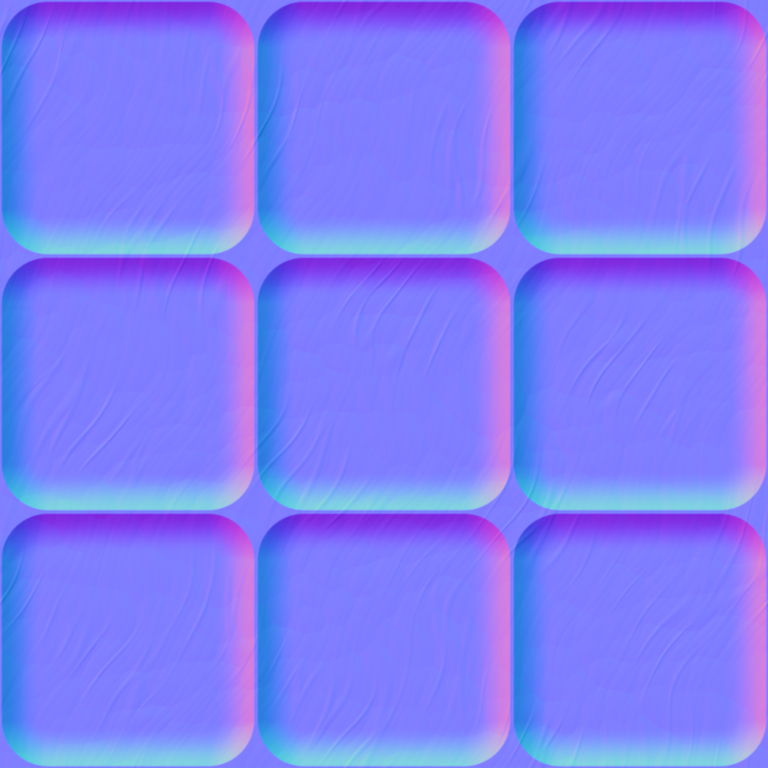
A three.js fragment shader for this texture map:

```glsl
// Tangent-space normal map of a grid of pillow-edged rounded square tiles.
// A rounded-box distance gives the bevel slope; wrapping cellular noise, sheared
// into slanted streaks, adds faint creases and dents that differ on each tile.

varying vec2 vUv;

const float TILES = 3.0;           // repeats across and up
const float HALF_SIZE = 0.493;     // half tile width, in cells
const float RADIUS = 0.18;         // outer corner radius, in cells
const float BEVEL = 0.155;         // bevel width, in cells (below RADIUS)
const float EDGE_SOFT = 0.005;     // half width of the smoothed rim, in cells
const float BEVEL_SLOPE = 0.66;    // sideways normal at the rim
const vec2 FLAT_TILT = vec2(0.0, -0.012);

const vec2 CREASE_CELLS = vec2(13.0, 10.0);  // across and along the streaks
const vec2 DENT_CELLS = vec2(26.0, 22.0);
const vec2 GRAIN_CELLS = vec2(38.0, 30.0);
const float CREASE_DEPTH = 0.00034;
const float DENT_DEPTH = 0.0007;
const float GRAIN_DEPTH = 0.00022;
const float SAMPLE_STEP = 0.0016;  // finite difference, in canvas units
const float TAU = 6.2831853;

vec2 hash2(vec2 p) {
  vec2 k = vec2(dot(p, vec2(127.1, 311.7)), dot(p, vec2(269.5, 183.3)));
  return fract(sin(k) * 43758.547);
}

// Nearest and second nearest point distance; wraps after one unit of p.
vec2 cellular(vec2 p, vec2 cells, float seed) {
  p *= cells;
  vec2 base = floor(p);
  vec2 nearest = vec2(8.0);
  for (int j = -1; j <= 1; j++) {
    for (int i = -1; i <= 1; i++) {
      vec2 cell = base + vec2(float(i), float(j));
      vec2 point = cell + 0.15 + 0.7 * hash2(mod(cell, cells) + seed);
      float d = length(point - p);
      nearest.y = min(nearest.y, max(nearest.x, d));
      nearest.x = min(nearest.x, d);
    }
  }
  return nearest;
}

// Layered sines with whole frequencies, used to bend the streaks.
vec2 warp(vec2 p) {
  vec2 slow = sin(TAU * vec2(3.0 * p.y + p.x, 2.0 * p.x - 3.0 * p.y + 0.3));
  vec2 fast = sin(TAU * vec2(7.0 * p.y - 4.0 * p.x, 8.0 * p.x + 5.0 * p.y));
  return p + 0.014 * slow + 0.004 * fast;
}

// Patches where the creases show, from 0 to 1.
float creaseMask(vec2 p) {
  float s = sin(TAU * (2.0 * p.x + p.y + 0.15)) * sin(TAU * (p.x - 3.0 * p.y));
  s += 0.6 * sin(TAU * (4.0 * p.x + 3.0 * p.y + 0.4));
  return 0.12 + 0.88 * smoothstep(-0.1, 1.0, s);
}

// Height of the worn surface.
float wearHeight(vec2 p) {
  vec2 w = warp(p);
  vec2 streak = vec2(2.0 * w.x - w.y, w.x);  // unit shear, so it still wraps
  vec2 c = cellular(streak, CREASE_CELLS, 3.0);
  float crease = 1.0 - smoothstep(0.0, 0.22, c.y - c.x);
  float dent = cellular(w, DENT_CELLS, 17.0).x;
  float grain = cellular(streak, GRAIN_CELLS, 41.0).x;
  return DENT_DEPTH * dent * dent + GRAIN_DEPTH * grain * grain
       - CREASE_DEPTH * crease * creaseMask(p);
}

vec2 wearGradient(vec2 p) {
  float h = wearHeight(p);
  float hx = wearHeight(p + vec2(SAMPLE_STEP, 0.0));
  float hy = wearHeight(p + vec2(0.0, SAMPLE_STEP));
  return (vec2(hx, hy) - h) / SAMPLE_STEP;
}

// Outward bevel slope of the tile around the cell centre.
vec2 bevelSlope(vec2 p) {
  vec2 corner = max(abs(p) - (HALF_SIZE - RADIUS), 0.0);
  float reach = length(corner);
  float dist = reach - RADIUS;
  vec2 outward = sign(p) * corner / max(reach, 0.0001);
  float inside = 1.0 - smoothstep(-EDGE_SOFT, EDGE_SOFT, dist);
  float falloff = 1.0 - smoothstep(0.02, 1.0, -dist / BEVEL);
  return outward * BEVEL_SLOPE * falloff * inside;
}

void main() {
  vec2 slope = bevelSlope(fract(vUv * TILES) - 0.5) - wearGradient(vUv);

  // Green points down the canvas.
  vec2 side = vec2(slope.x, -slope.y) + FLAT_TILT;
  vec3 normal = vec3(side, sqrt(max(1.0 - dot(side, side), 0.0)));
  gl_FragColor = vec4(0.5 + 0.5 * normal, 1.0);
}
```
